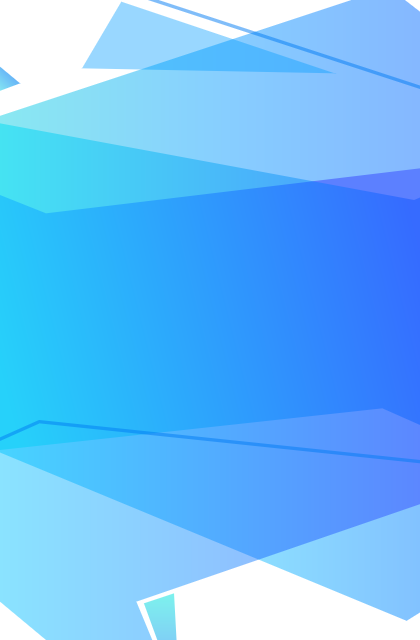
A WebGL 2 fragment shader for this background:

```glsl
#version 300 es
precision highp float;
// Abstract backdrop: a cyan-to-blue body crossed by translucent angular facets on white.
// Every facet is an intersection or union of half-planes, filled with a soft linear
// gradient; thin translucent strokes run over the body near its top and bottom.

#define GRID vec2(502.0, 768.0)  // layout units across the canvas
#define GRADIENT_TILT 0.25
#define STROKE_WIDTH 4.0
#define STROKE_ALPHA 0.5
#define SHARD_ALPHA 0.4

uniform vec2 u_resolution;
out vec4 fragColor;

const vec3 WHITE = vec3(1.0);
const vec3 CYAN = vec3(0.15, 0.82, 0.98);
const vec3 BLUE = vec3(0.21, 0.42, 1.0);
const vec3 STROKE = vec3(0.0, 0.48, 0.95);
const vec3 SHARD = vec3(0.0, 0.61, 1.0);

vec2 p;          // layout position, y pointing down
float softness;  // one output pixel in layout units

// Signed distance to the line a-b; positive below it when b is to the right of a.
float side(vec2 a, vec2 b) {
    vec2 d = normalize(b - a);
    return dot(p - a, vec2(-d.y, d.x));
}

float segment(vec2 a, vec2 b) {
    vec2 d = b - a;
    return length(p - a - d * clamp(dot(p - a, d) / dot(d, d), 0.0, 1.0));
}

float cover(float d) {
    return clamp(d / softness + 0.5, 0.0, 1.0);
}

// Area below a bent edge: a valley unites the half-planes, a ridge intersects them.
float belowValley(vec2 a, vec2 b, vec2 c) {
    return cover(max(side(a, b), side(b, c)));
}

float belowRidge(vec2 a, vec2 b, vec2 c) {
    return cover(min(side(a, b), side(b, c)));
}

// Interior of a triangle whose corners run clockwise on screen.
float triangle(vec2 a, vec2 b, vec2 c) {
    return cover(min(min(side(a, b), side(b, c)), side(c, a)));
}

void main() {
    p = gl_FragCoord.xy / u_resolution * GRID;
    p.y = GRID.y - p.y;
    softness = GRID.y / u_resolution.y;
    float across = p.x / GRID.x;

    // Main body gradient, tilted slightly from horizontal.
    float t = (p.x - GRADIENT_TILT * (p.y - 450.0)) / 540.0;
    vec3 color = mix(CYAN, BLUE, clamp(t, 0.0, 1.0));

    // Upper facets: two crossing edges split the body into four tints.
    float upperA = 1.0 - belowValley(vec2(0, 148), vec2(495, 240), vec2(502, 237));
    float upperB = 1.0 - belowValley(vec2(0, 234), vec2(55, 256), vec2(502, 202));
    vec3 aqua = mix(vec3(0.27, 0.89, 0.95), vec3(0.30, 0.58, 1.0), across);
    vec3 violet = vec3(0.36, 0.50, 1.0);
    vec3 pale = mix(vec3(0.54, 0.91, 0.95), vec3(0.52, 0.72, 1.0), across);
    pale.b = mix(0.95, 1.0, smoothstep(0.0, 0.6, across));
    color = mix(mix(color, aqua, upperB), mix(violet, pale, upperB), upperA);

    // White above the body.
    float body = belowRidge(vec2(0, 139), vec2(420, 0), vec2(420, 0) + vec2(64, -21));
    body = min(body, cover(side(vec2(484, 0), vec2(502, 14))));
    color = mix(WHITE, color, body);

    // Lower facets: a lighter roof, then two pale wings and the white beneath.
    float roof = belowRidge(vec2(0, 540), vec2(457, 490), vec2(502, 510));
    float lowerA = belowValley(vec2(0, 543), vec2(486, 745), vec2(502, 735));
    float lowerB = belowRidge(vec2(182, 768), vec2(163, 722), vec2(502, 605));
    vec3 glow = mix(vec3(0.28, 0.83, 1.0), vec3(0.36, 0.53, 1.0), across);
    vec3 leftWing = mix(vec3(0.54, 0.89, 1.0), vec3(0.56, 0.75, 1.0), p.x / 308.0);
    vec3 rightWing = mix(vec3(0.55, 0.87, 1.0), vec3(0.51, 0.76, 1.0),
                         (p.x - 308.0) / 194.0);
    color = mix(color, glow, roof);
    color = mix(color, leftWing, lowerA);
    color = mix(color, mix(rightWing, WHITE, lowerA), lowerB);
    color = mix(color, WHITE, cover(side(vec2(0, 722), vec2(55, 768))));

    // Translucent shard overlapping the top edge.
    float shard = triangle(vec2(145, 2), vec2(400, 88), vec2(98, 82));
    color = mix(color, SHARD, shard * SHARD_ALPHA);

    // Small opaque shards at the left and bottom edges.
    vec3 leftTint = mix(vec3(0.40, 0.70, 0.97), vec3(0.52, 0.90, 0.95),
                        clamp((p.y - p.x - 75.0) / 34.0, 0.0, 1.0));
    float leftShard = triangle(vec2(0, 80), vec2(24, 100), vec2(0, 109));
    color = mix(color, leftTint, leftShard);
    vec3 footTint = mix(vec3(0.49, 0.95, 0.93), vec3(0.50, 0.82, 0.96),
                        clamp((p.y - 712.0) / 56.0, 0.0, 1.0));
    float foot = min(side(vec2(172, 724), vec2(208, 712)),
                     min(side(vec2(208, 712), vec2(211, 768)),
                         side(vec2(188, 768), vec2(172, 724))));
    color = mix(color, footTint, cover(foot));

    // Thin translucent strokes.
    float stroke = segment(vec2(174, -3), vec2(512, 108));
    stroke = min(stroke, segment(vec2(-10, 531.5), vec2(47, 506)));
    stroke = min(stroke, segment(vec2(47, 506), vec2(512, 555)));
    color = mix(color, STROKE, cover(0.5 * STROKE_WIDTH - stroke) * STROKE_ALPHA);

    fragColor = vec4(color, 1.0);
}
```
